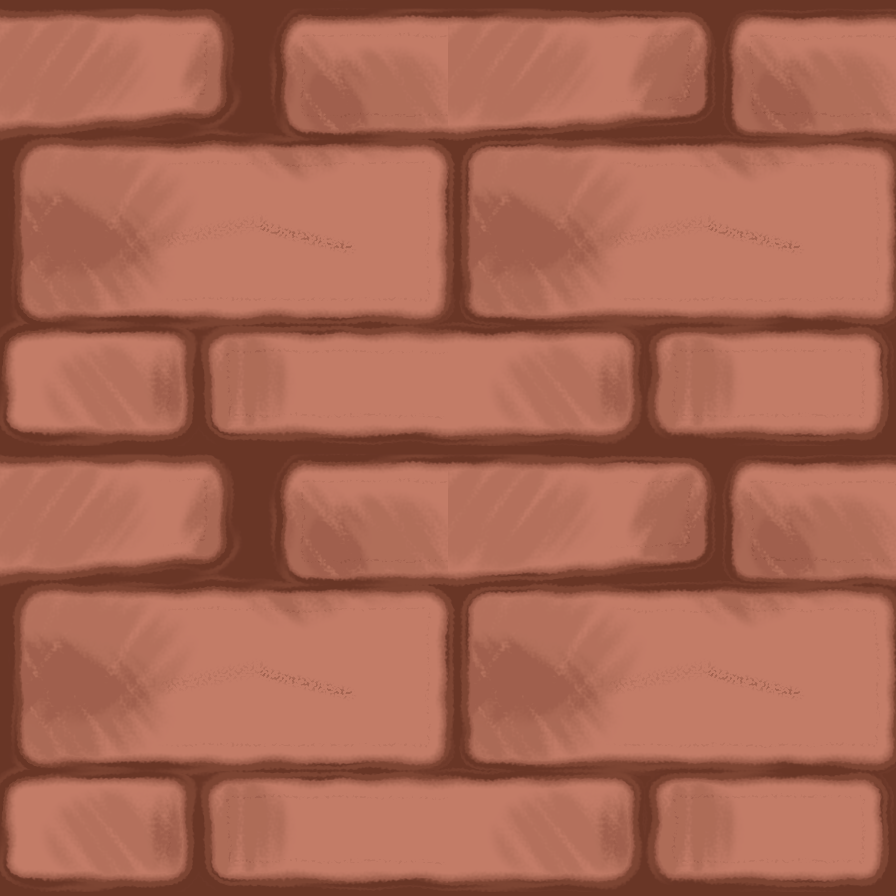
A Shadertoy shader for this texture:

```glsl
// Lengths are in hundredths of the canvas, measured from the top left.
const float COURSE_PERIOD = 49.75;
const float HALF_WIDTH = 50.0;

const vec3 PALETTE[5] = vec3[5](
    vec3(0.41, 0.21, 0.15), vec3(0.49, 0.27, 0.20), vec3(0.60, 0.35, 0.28),
    vec3(0.69, 0.43, 0.35), vec3(0.765, 0.485, 0.405));

// Bricks: left, top, right, bottom
const vec4 BRICKS[8] = vec4[8](
    vec4(-18.0, 1.8, 24.9, 14.3), vec4(31.9, 2.0, 78.8, 14.8), vec4(81.8, 2.1, 118.0, 14.8),
    vec4(2.4, 16.3, 49.8, 35.4), vec4(52.3, 16.3, 99.8, 35.4),
    vec4(0.8, 37.2, 20.8, 48.4), vec4(23.5, 37.2, 70.6, 48.4), vec4(73.3, 37.2, 98.3, 48.4));

// Brushed shadows: centre, radii
const vec4 PATCHES[8] = vec4[8](
    vec4(5.0, 7.5, 13.0, 7.5), vec4(26.5, 9.0, 7.0, 8.0),
    vec4(33.0, 12.0, 9.0, 9.0), vec4(43.0, 11.5, 10.0, 7.0),
    vec4(3.0, 29.0, 18.0, 9.0), vec4(6.0, 23.0, 17.0, 9.0),
    vec4(13.0, 43.5, 9.0, 6.0), vec4(24.5, 43.0, 9.0, 8.0));

// Slant and strength of the strokes in each patch
const vec2 STROKES[8] = vec2[8](
    vec2(1.0, 0.8), vec2(1.0, 1.3), vec2(-1.0, 1.3), vec2(-1.0, 1.0),
    vec2(-1.0, 1.2), vec2(1.0, 0.8), vec2(-1.0, 0.8), vec2(0.0, 1.1));

vec2 randomGradient(vec2 cell) {
    vec3 h = fract(cell.xyx * vec3(0.1031, 0.1030, 0.0973));
    h += dot(h, h.yzx + 33.33);
    float angle = 6.2832 * fract((h.x + h.y) * h.z);
    return vec2(cos(angle), sin(angle));
}

float gradientNoise(vec2 p) {
    vec2 i = floor(p), f = p - i;
    vec2 w = f * f * f * (f * (f * 6.0 - 15.0) + 10.0);
    vec2 e = vec2(0.0, 1.0);
    float a = dot(randomGradient(i), f);
    float b = dot(randomGradient(i + e.yx), f - e.yx);
    float c = dot(randomGradient(i + e.xy), f - e.xy);
    float d = dot(randomGradient(i + e.yy), f - e.yy);
    return mix(mix(a, b, w.x), mix(c, d, w.x), w.y);
}

float roundedBox(vec2 p, vec2 low, vec2 high, float radius) {
    vec2 q = abs(p - 0.5 * (low + high)) - 0.5 * (high - low) + radius;
    return length(max(q, 0.0)) + min(max(q.x, q.y), 0.0) - radius;
}

float segmentDistance(vec2 p, vec2 a, vec2 b) {
    vec2 ab = b - a;
    return length(p - a - ab * clamp(dot(p - a, ab) / dot(ab, ab), 0.0, 1.0));
}

// Tone 0 is the deepest joint, tone 4 the bare brick face
vec3 paint(float tone) {
    vec3 colour = PALETTE[0];
    for (int i = 1; i < 5; i++)
        colour = mix(colour, PALETTE[i], clamp(tone - float(i - 1), 0.0, 1.0));
    return colour;
}

float wallDistance(vec2 p, float halfX) {
    float lift = 1.9 * smoothstep(0.0, 29.0, halfX) * step(halfX, 30.0);
    float d = 100.0;
    for (int i = 0; i < 8; i++) {
        vec4 b = BRICKS[i];
        b.w -= lift * step(b.y, 5.0);
        d = min(d, roundedBox(p, b.xy, b.zw, 2.3));
    }
    return d;
}

float brushedShade(vec2 p, float grain) {
    float shade = 0.0;
    for (int i = 0; i < 8; i++) {
        vec2 offset = (p - PATCHES[i].xy) / PATCHES[i].zw;
        vec2 across = normalize(vec2(1.0, 0.75 * STROKES[i].x));
        vec2 along = vec2(-across.y, across.x);
        float bristle = gradientNoise(vec2(dot(p, across) * 0.65, dot(p, along) * 0.09) + float(i) * 7.3);
        float mask = max(1.0 - dot(offset, offset), 0.0) * (1.0 + 1.3 * bristle + 0.35 * grain);
        shade += STROKES[i].y * smoothstep(0.05, 0.75, mask);
    }
    return min(shade, 1.7);
}

void mainImage(out vec4 fragColor, in vec2 fragCoord) {
    vec2 uv = fragCoord / iResolution.xy;
    vec2 p = 100.0 * vec2(uv.x, 1.0 - uv.y);
    p.y = mod(p.y, COURSE_PERIOD);
    vec2 h = vec2(mod(p.x, HALF_WIDTH), p.y);
    float grain = gradientNoise(h * 2.7);

    // Uneven, dry-brushed brick outline
    float d = wallDistance(p, h.x) + 0.5 * gradientNoise(p * vec2(0.23, 0.3)) + 0.22 * grain;
    float soft = max(0.2, 100.0 / iResolution.y);
    float inside = 1.0 - smoothstep(-soft, soft, d);

    // Joint: streaks along the bricks and a deep bed line
    float streak = gradientNoise(vec2(d * 1.3, (p.x + p.y) * 0.09) + 17.0);
    float joint = smoothstep(-0.1, 0.35, streak + 0.4 - 0.42 * d);
    joint *= smoothstep(0.3, 0.65, abs(p.y - 0.5));

    // Face: brushed shadows and darkened rim
    float rim = 1.0 - smoothstep(0.0, 1.1, -d + 0.4 * grain);
    float face = 4.0 - max(brushedShade(h, grain), 1.9 * rim);

    // Wear: speckled scratches and a dotted inner outline
    float scratch = 1.0 - smoothstep(0.1, 0.9, segmentDistance(h, vec2(29.5, 25.4), vec2(39.0, 27.7)));
    float scuff = 1.0 - smoothstep(0.1, 1.3, segmentDistance(h, vec2(18.8, 26.8), vec2(29.0, 24.8)));
    float dots = (1.0 - smoothstep(0.05, 0.22, abs(d + 2.0))) * smoothstep(17.0, 21.0, h.x);
    float speck = smoothstep(0.0, 0.25, gradientNoise(h * 3.1 + 41.0));
    face -= speck * (1.5 * scratch + 0.6 * scuff + 0.5 * dots);

    fragColor = vec4(mix(paint(joint), paint(face), inside), 1.0);
}
```
